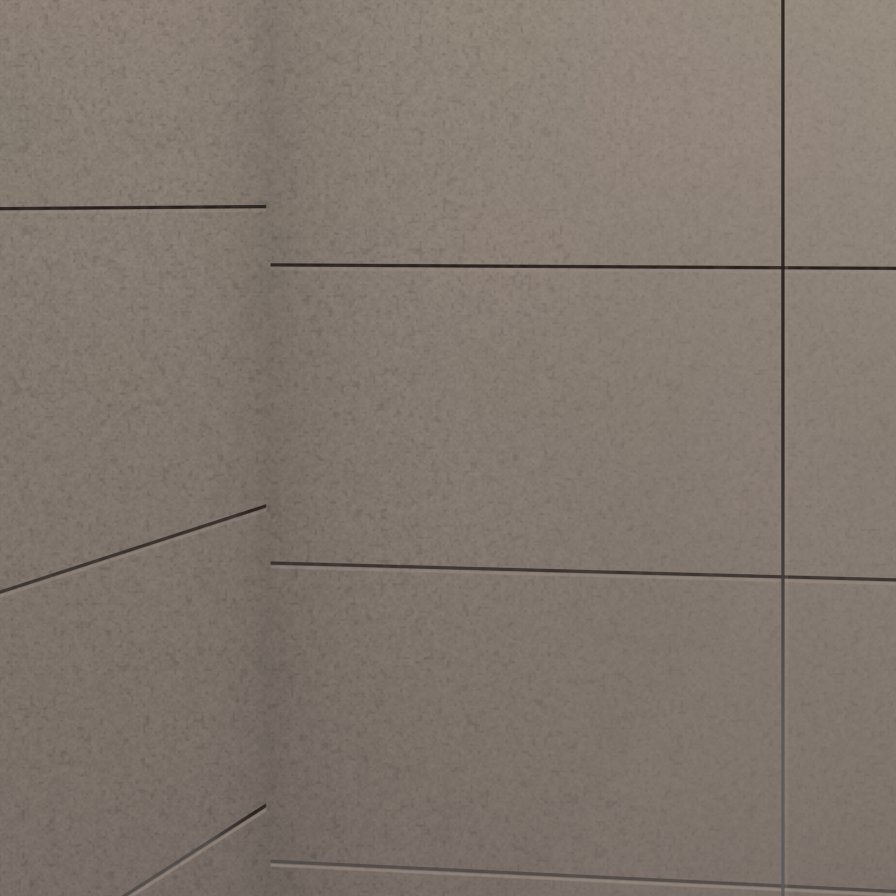
Write a WebGL 2 fragment shader that draws this texture.

```glsl
#version 300 es
precision highp float;

#define CORNER_X 0.2995
#define JOINT_X 0.8738
#define JOINT_HALF 0.0018
#define EDGE_HALF 0.0016
#define GRAIN_SCALE 200.0
#define GRAIN_AMOUNT 0.13
#define CORNER_SHADE 0.10
#define JOINT_COLOR vec3(0.15, 0.12, 0.11)
#define WORN_COLOR vec3(0.36, 0.34, 0.33)
#define EDGE_COLOR vec3(0.62, 0.57, 0.53)

uniform vec2 u_resolution;
out vec4 fragColor;

float hash(vec2 p) {
  uvec2 q = uvec2(ivec2(p) + 4096);
  uint h = q.x * 1597334673u ^ q.y * 3812015801u;
  h = (h ^ (h >> 15)) * 2246822519u;
  h ^= h >> 13;
  return float(h & 65535u) / 65535.0;
}

float noise(vec2 p) {
  vec2 i = floor(p), f = fract(p);
  f = f * f * (3.0 - 2.0 * f);
  return mix(mix(hash(i), hash(i + vec2(1, 0)), f.x),
             mix(hash(i + vec2(0, 1)), hash(i + vec2(1, 1)), f.x), f.y);
}

float band(float d, float halfWidth, float blur) {
  return 1.0 - smoothstep(halfWidth - blur, halfWidth + blur, abs(d));
}

// Signed distance to the nearest course line; rows = (top, spacing) at the
// corner, rise = their change per unit of x.
float courseDistance(vec2 uv, vec2 rows, vec2 rise) {
  vec2 row = rows + rise * (uv.x - CORNER_X);
  float k = max(round((row.x - uv.y) / row.y), 0.0);
  float slope = rise.x - k * rise.y;
  return (uv.y - row.x + k * row.y) / sqrt(1.0 + slope * slope);
}

// Speckled stone: coarse and strong on the left, finer to the right
float grain(vec2 uv) {
  vec2 p = uv * GRAIN_SCALE;
  float coarse = noise(p) - 0.5;
  float fine = noise(p * 1.9 + 37.0) - 0.5;
  float specks = smoothstep(0.68, 0.95, noise(p * 1.15 + 91.0));
  float strength = mix(1.0, 0.55, smoothstep(0.3, 0.9, uv.x));
  return (0.45 * coarse + 0.6 * fine - 0.6 * specks + 0.06) * strength;
}

// Soft light that grows toward the upper right, dimmed at the corner
vec3 wallColor(vec2 uv) {
  float level = mix(mix(0.462, 0.535, uv.y), mix(0.472, 0.590, uv.y), uv.x);
  float away = uv.x - CORNER_X;
  float shade = exp(-abs(away) * (away < 0.0 ? 22.0 : 13.0));
  level *= 1.0 - CORNER_SHADE * shade;
  // faint slanted reflection on the right wall
  float sheen = uv.x - mix(0.58, 0.90, uv.y / 0.45);
  level += 0.008 * smoothstep(-0.01, 0.03, sheen) * smoothstep(0.5, 0.35, uv.y);
  vec3 tint = mix(vec3(1.0, 0.914, 0.855), vec3(1.0, 0.922, 0.845), uv.y);
  float blotch = noise(uv * 7.0 + 5.0) - 0.5;
  tint += vec3(0.012, -0.012, 0.012) * blotch * uv.y;
  return level * tint * (1.0 + 0.02 * blotch);
}

void main() {
  vec2 uv = gl_FragCoord.xy / u_resolution;
  float blur = 0.75 / min(u_resolution.x, u_resolution.y);
  bool leftWall = uv.x < CORNER_X;

  vec3 color = wallColor(uv) * (1.0 + GRAIN_AMOUNT * grain(uv));

  // Horizontal joints, each wall with its own perspective
  float d = leftWall
    ? courseDistance(uv, vec2(0.7695, 0.3333), vec2(0.008, -0.316))
    : courseDistance(uv, vec2(0.7044, 0.3327), vec2(-0.0056, 0.0214));
  float gap = smoothstep(0.0015, 0.0035, abs(uv.x - CORNER_X));
  float depth = smoothstep(0.0, 0.65, uv.y);
  float nearCorner = leftWall ? smoothstep(0.22, 0.29, uv.x) : 0.0;
  float wear = (1.0 - max(depth, nearCorner)) * 0.8;
  float chip = 0.85 + 0.15 * noise(uv * 130.0);
  float lip = band(d + 0.0043, EDGE_HALF, blur * 1.3);
  color = mix(color, EDGE_COLOR, lip * gap * mix(0.6, 0.3, depth) * chip);
  color = mix(color, mix(JOINT_COLOR, WORN_COLOR, wear),
              band(d, JOINT_HALF, blur) * gap * chip);

  // Vertical joint, paler and cooler toward the floor
  float v = uv.x - JOINT_X;
  color = mix(color, EDGE_COLOR, 0.22 * band(v - 0.004, EDGE_HALF, blur * 1.3));
  vec3 jointTone = mix(vec3(0.36, 0.35, 0.35), JOINT_COLOR, smoothstep(0.1, 0.6, uv.y));
  color = mix(color, jointTone, 0.92 * band(v, JOINT_HALF, blur));

  fragColor = vec4(color, 1.0);
}
```
